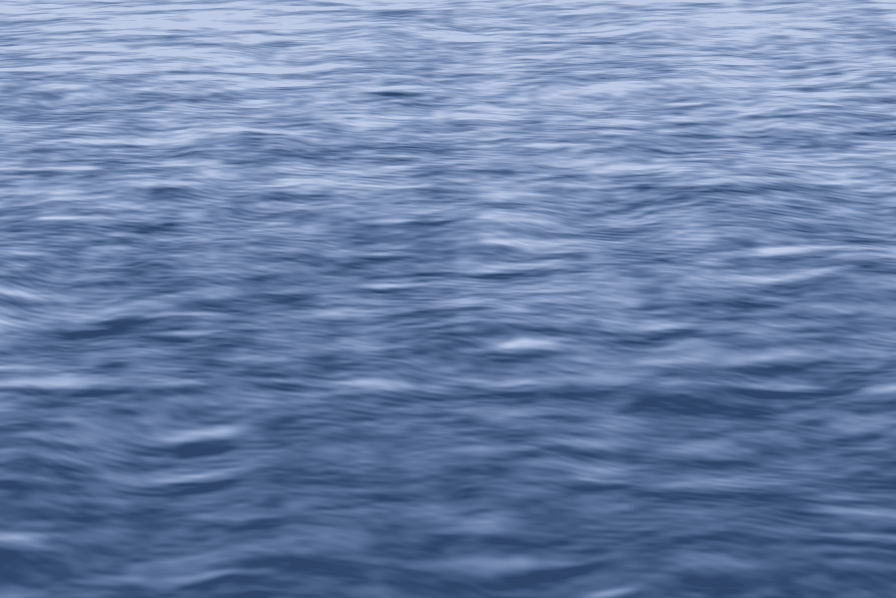
A WebGL 2 fragment shader for this texture:

```glsl
#version 300 es
precision highp float;
// Calm open water seen at a low angle, dark and broad near, pale and fine far.
// The canvas is projected onto a receding plane, where stretched layers of
// noise form swell, chop, fine ripples and lens-shaped crests that set the tone.

uniform vec2 u_resolution;
out vec4 fragColor;

const float HORIZON = 1.9;   // height of the vanishing line, in canvas heights

float hash(vec2 cell) {
    return fract(sin(dot(cell, vec2(127.1, 311.7))) * 43758.545);
}

// Smooth value noise in -1..1
float noise(vec2 p) {
    vec2 i = floor(p);
    vec2 f = fract(p);
    vec2 w = f * f * (3.0 - 2.0 * f);
    float low = mix(hash(i), hash(i + vec2(1.0, 0.0)), w.x);
    float high = mix(hash(i + vec2(0.0, 1.0)), hash(i + vec2(1.0, 1.0)), w.x);
    return 2.0 * mix(low, high, w.y) - 1.0;
}

// Noise on the plane, tilted by shear and faded where cells shrink below a pixel
float waveLayer(vec2 plane, vec2 frequency, float shear, float seed, float footprint) {
    vec2 p = vec2(plane.x, plane.y - shear * plane.x) * frequency + seed;
    float fade = 1.0 - smoothstep(0.7, 1.6, frequency.y * footprint);
    return fade * noise(p);
}

// Long bright lenses, each with a darker face on its near side
float crestLayer(vec2 plane, vec2 frequency, float shear, float seed, float footprint) {
    vec2 faceOffset = vec2(0.0, 0.7 / frequency.y);
    float crest = max(waveLayer(plane, frequency, shear, seed, footprint), 0.0);
    float face = max(waveLayer(plane + faceOffset, frequency, shear, seed, footprint), 0.0);
    return crest * crest * crest - 0.45 * face * face;
}

// Bends the plane so that crests undulate
vec2 bendPlane(vec2 plane) {
    float broad = noise(plane * vec2(6.0, 22.0) + 5.7);
    float small = noise(plane * vec2(17.0, 60.0) + 61.2);
    return plane + vec2(0.0, 0.006 * broad + 0.0018 * small);
}

// Sum of all wave layers, roughly centred on zero
float waterSurface(vec2 plane, float footprint) {
    float sum = 0.15 * waveLayer(plane, vec2(4.0, 28.0), 0.015, 11.4, footprint);
    sum += 0.40 * waveLayer(plane, vec2(7.0, 70.0), 0.02, 23.8, footprint);
    sum += 0.50 * waveLayer(plane, vec2(11.0, 112.0), -0.015, 47.1, footprint);
    sum += 0.56 * waveLayer(plane, vec2(20.0, 190.0), 0.02, 71.6, footprint);
    sum += 0.50 * waveLayer(plane, vec2(36.0, 320.0), 0.04, 93.2, footprint);
    sum += 0.42 * waveLayer(plane, vec2(60.0, 540.0), -0.05, 18.9, footprint);
    return sum;
}

// Deep blue to pale sky reflection
vec3 waterColor(float tone) {
    vec3 deep = vec3(0.24, 0.33, 0.48);
    vec3 pale = vec3(0.69, 0.75, 0.87);
    vec3 bow = vec3(0.005, 0.014, 0.030) * 4.0 * tone * (1.0 - tone);
    return mix(deep, pale, tone) + bow;
}

void main() {
    vec2 uv = gl_FragCoord.xy / u_resolution.y;
    float centre = 0.5 * u_resolution.x / u_resolution.y;

    // Perspective: depth grows towards the horizon
    float depth = 1.0 / (HORIZON - uv.y);
    float footprint = depth * depth / u_resolution.y;
    vec2 plane = bendPlane(vec2((uv.x - centre) * depth, depth));

    // Mean brightness rises with distance, waves add to it
    float tone = 0.04 + 0.32 * uv.y + 0.57 * uv.y * uv.y;
    tone += mix(0.20, 0.42, smoothstep(0.0, 0.8, uv.y)) * waterSurface(plane, footprint);

    // Two families of crests
    float crests = crestLayer(plane, vec2(6.0, 84.0), 0.03, 31.5, footprint);
    crests += 0.9 * crestLayer(plane, vec2(9.0, 135.0), -0.01, 83.7, footprint);
    tone += 0.68 * crests;

    fragColor = vec4(waterColor(clamp(tone, -0.12, 1.12)), 1.0);
}
```
